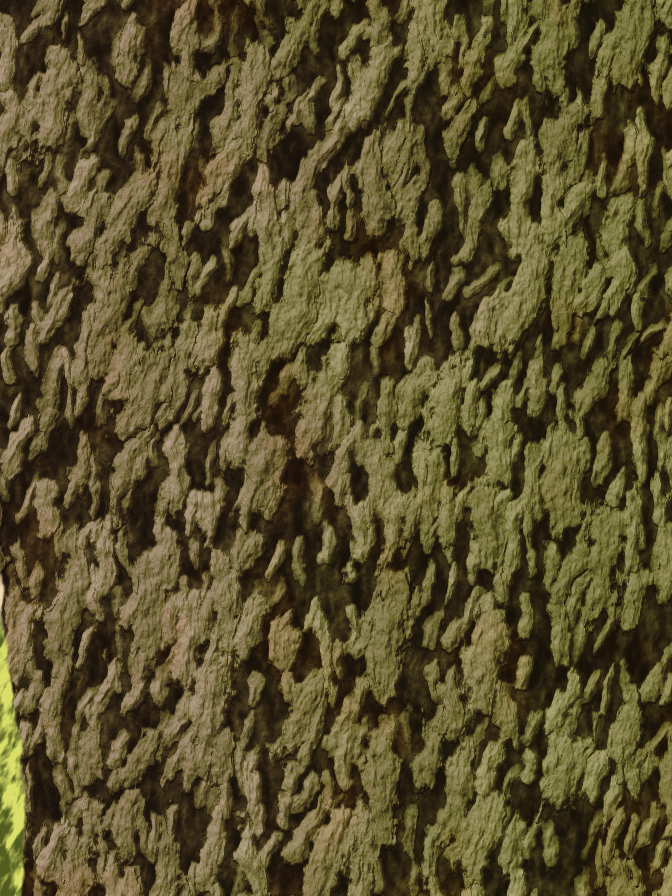
This texture is drawn by a Shadertoy shader. Its source:

```glsl
#define DEEP   vec3(0.17, 0.13, 0.07)
#define UMBER  vec3(0.31, 0.27, 0.13)
#define MOSS   vec3(0.42, 0.40, 0.19)
#define LICHEN vec3(0.55, 0.50, 0.35)
#define PALE   vec3(0.71, 0.66, 0.54)
#define LEAF   vec3(0.71, 0.73, 0.34)
#define LIGHT_DIR normalize(vec3(-0.42, 0.55, 0.72))
#define FLAKE_CELL vec2(0.046, 0.086)
#define LEAN   0.20
#define RELIEF 0.017
#define GAIN   0.40

struct Bark { float height; vec2 local; float id; float inside; };

float hash(vec2 p) {
    return fract(sin(dot(p, vec2(127.1, 311.7))) * 43758.5453);
}

float noise(vec2 p) {
    vec2 i = floor(p), f = fract(p);
    f = f * f * (3.0 - 2.0 * f);
    return mix(mix(hash(i), hash(i + vec2(1, 0)), f.x),
               mix(hash(i + vec2(0, 1)), hash(i + vec2(1, 1)), f.x), f.y);
}

float fbm(vec2 p) {
    float sum = 0.0, amp = 0.53;
    for (int i = 0; i < 4; i++) {
        sum += amp * noise(p);
        p = mat2(0.8, 0.6, -0.6, 0.8) * p * 2.03 + 7.3;
        amp *= 0.5;
    }
    return sum;
}

// One layer of scattered, leaning, ridged flakes; the highest one wins
void flakeLayer(vec2 p, float size, float base, float density, float ragged, inout Bark top) {
    vec2 cell = floor(p / (FLAKE_CELL * size));
    for (int j = -1; j <= 1; j++)
    for (int i = -1; i <= 1; i++) {
        vec2 id = cell + vec2(i, j);
        vec2 seed = id + size * 37.0;
        if (hash(seed + 5.1) > density) continue;
        vec2 jitter = vec2(hash(seed), hash(seed + 11.7)) - 0.5;
        vec2 v = p / size - (id + 0.5 + 0.8 * jitter) * FLAKE_CELL;
        float angle = LEAN + 0.7 * (hash(seed + 23.9) - 0.5);
        vec2 axis = vec2(sin(angle), cos(angle));
        vec2 local = vec2(dot(v, vec2(axis.y, -axis.x)), dot(v, axis));
        vec2 extent = vec2(mix(0.012, 0.019, hash(seed + 3.3)),
                           mix(0.038, 0.062, hash(seed + 8.8)));
        vec2 q = abs(local / extent);
        float inside = 1.0 - pow(pow(q.x, 2.4) + pow(q.y, 3.2), 0.45) + ragged;
        float rise = base + 0.30 * hash(seed + 31.0);
        float h = rise * smoothstep(0.0, 0.35, inside) + 0.36 * clamp(inside, 0.0, 1.2);
        if (h > top.height) top = Bark(h, local * size, hash(seed + 41.0), inside);
    }
}

// Furrow floor, three flake sizes, then fibres and crumbs
Bark bark(vec2 p) {
    vec2 warp = vec2(fbm(p * 20.0), fbm(p * 20.0 + 40.0)) - 0.5;
    float ragged = 1.15 * (fbm(p * vec2(95.0, 48.0)) - 0.5);
    vec2 q = p + 0.026 * warp;
    Bark top = Bark(0.36 * fbm(p * vec2(75.0, 32.0)), q, 0.3, 0.25);
    flakeLayer(q, 0.60, 0.16, 0.92, ragged, top);
    flakeLayer(q + 3.0, 1.00, 0.30, 0.75, ragged, top);
    flakeLayer(q + 7.0, 1.50, 0.42, 0.50, ragged, top);
    float fibre = fbm(top.local * vec2(170.0, 45.0) + top.id * 90.0);
    float crumb = fbm(p * vec2(135.0, 90.0));
    top.height += 0.26 * (fibre - 0.5) + 0.26 * (crumb - 0.5);
    return top;
}

// Tone to colour, from furrow brown to pale lichen
vec3 barkColour(float tone) {
    vec3 c = DEEP * clamp(tone / 0.14, 0.5, 1.0);
    c = mix(c, UMBER, clamp((tone - 0.14) / 0.13, 0.0, 1.0));
    c = mix(c, MOSS, clamp((tone - 0.27) / 0.11, 0.0, 1.0));
    c = mix(c, LICHEN, clamp((tone - 0.38) / 0.12, 0.0, 1.0));
    return mix(c, PALE, clamp((tone - 0.50) / 0.16, 0.0, 1.0));
}

void mainImage(out vec4 fragColor, in vec2 fragCoord) {
    vec2 p = fragCoord / iResolution.y;
    float x = fragCoord.x / iResolution.x;

    // Slope, diffuse light and a short cast shadow
    float e = 0.0015;
    Bark b = bark(p);
    float h = b.height;
    vec2 slope = vec2(bark(p + vec2(e, 0.0)).height, bark(p + vec2(0.0, e)).height) - h;
    vec3 normal = normalize(vec3(-slope * RELIEF / e, 1.0));
    float diffuse = max(dot(normal, LIGHT_DIR), 0.0);
    float blocker = bark(p + 0.010 * normalize(LIGHT_DIR.xy)).height;
    float shadow = 1.0 - 0.45 * smoothstep(0.10, 0.70, blocker - h);

    // Furrows and flake rims sink into darkness, patches and flakes vary in tone
    float open = smoothstep(0.0, 0.60, h);
    float rim = mix(0.62, 1.0, smoothstep(0.0, 0.40, b.inside));
    float patches = fbm(p * vec2(13.0, 8.0) + 60.0);
    float tone = 0.075 + open * shadow * rim * (0.10 + GAIN * diffuse);
    tone += open * (0.16 * (patches - 0.5) + 0.08 * (b.id - 0.5));
    tone += open * 0.10 * (fbm(p * 190.0) - 0.5);
    vec3 colour = barkColour(tone);

    // Greyer on the left, mossier on the right, rusty in the furrows
    float mossy = smoothstep(0.15, 0.85, x + 0.7 * (fbm(p * 6.0 + 9.0) - 0.5));
    colour *= mix(vec3(1.03, 0.98, 1.04), vec3(0.97, 1.02, 0.88), mossy);
    float rust = smoothstep(0.50, 0.72, fbm(p * vec2(16.0, 11.0) + 21.0));
    colour *= mix(vec3(1.0), vec3(1.08, 0.88, 0.76), rust * (1.0 - 0.7 * open));

    // Sunlit leaves beside the foot of the trunk
    float edge = 0.026 * (1.0 - smoothstep(0.10, 0.38, p.y)) + 0.010 * (fbm(p * 35.0) - 0.5);
    float blades = fbm(vec2(p.x * 90.0 - p.y * 35.0, p.y * 45.0));
    vec3 leaves = mix(LEAF * vec3(0.45, 0.50, 0.35), LEAF * 1.2, smoothstep(0.3, 0.6, blades));
    leaves = mix(leaves, vec3(0.95, 0.86, 0.70), smoothstep(0.28, 0.34, p.y));
    float outside = (1.0 - smoothstep(edge - 0.002, edge + 0.002, p.x))
                  * (1.0 - smoothstep(0.34, 0.38, p.y));
    fragColor = vec4(mix(colour, leaves, outside), 1.0);
}
```
